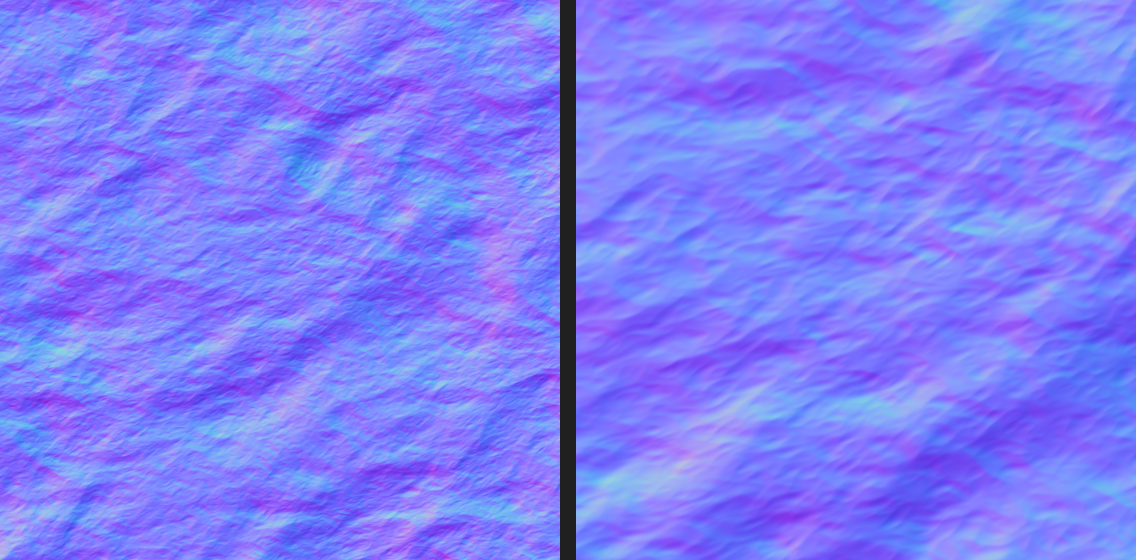
Left, the full canvas; right, a detail of the centre.
This texture map is drawn by a WebGL 1 fragment shader. Its source:

```glsl
precision highp float;

// Tangent-space normal map of wind-blown water.
// Stretched, creased gradient noise is summed over many wave scales whose
// headings cross each other; the slope of that height becomes the colour.

uniform vec2 u_resolution;

// Random vector in -1..1 for a lattice cell.
vec2 cellGradient(vec2 cell) {
  vec3 q = fract(cell.xyx * vec3(0.1031, 0.1030, 0.0973));
  q += dot(q, q.yzx + 33.33);
  return 2.0 * fract((q.xx + q.yz) * q.zy) - 1.0;
}

float gradientNoise(vec2 p) {
  vec2 i = floor(p);
  vec2 f = p - i;
  vec2 u = f * f * f * (f * (f * 6.0 - 15.0) + 10.0);
  vec2 e = vec2(1.0, 0.0);
  float a = dot(cellGradient(i), f);
  float b = dot(cellGradient(i + e), f - e);
  float c = dot(cellGradient(i + e.yx), f - e.yx);
  float d = dot(cellGradient(i + e.xx), f - e.xx);
  return mix(mix(a, b, u.x), mix(c, d, u.x), u.y);
}

// One wave scale: a soft crease at zero gives sharp crests, wide troughs.
float creasedWave(vec2 p) {
  float n = gradientNoise(p);
  return 0.5 * n - 0.85 * sqrt(n * n + 0.0015);
}

float waterHeight(vec2 p) {
  // Bend the long crests.
  p += 0.03 * vec2(gradientNoise(p * 3.0 + 40.0), gradientNoise(p * 3.0 + 71.0));

  float height = 0.0;
  float frequency = 5.0;
  float steepness = 0.21;
  for (int i = 0; i < 9; i++) {
    float octave = float(i);
    float heading = 0.17 + 0.43 * cos(2.4 * octave + 1.0);
    vec2 along = vec2(cos(heading), sin(heading));
    vec2 across = vec2(-along.y, along.x);
    vec2 q = frequency * vec2(dot(p, along) / 2.0, dot(p, across));
    height += steepness / frequency * creasedWave(q + 17.3 * octave + 5.0);
    frequency *= 1.52;
    steepness *= 0.935;
  }
  return height;
}

void main() {
  vec2 p = gl_FragCoord.xy / u_resolution.y;

  // Slope by central differences.
  vec2 e = vec2(0.001, 0.0);
  vec2 slope = vec2(waterHeight(p + e) - waterHeight(p - e),
                    waterHeight(p + e.yx) - waterHeight(p - e.yx)) / (2.0 * e.x);

  // Red leans towards the rising side, green away from it.
  vec3 normal = normalize(vec3(slope.x, -slope.y, 1.0));
  gl_FragColor = vec4(0.5 + 0.5 * normal, 1.0);
}
```
